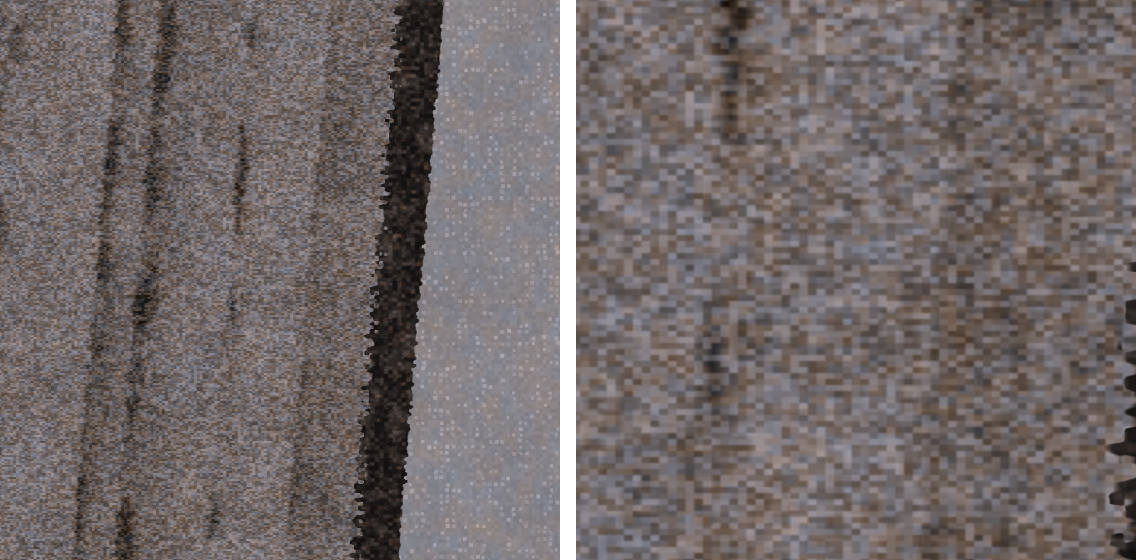
Left: the whole. Right: its middle third, enlarged.
A three.js fragment shader for this texture:

```glsl
// Weathered ribbed stone beside smooth speckled paving, split by a dark gap.
// Slanted creases shade the ribs, blocky noise gives the grain, and jittered
// soft squares make the pale chips of the paving.
#define SLANT 0.082
#define GRAIN_CELLS vec2(192.0, 280.0)
#define CHIP_CELLS 92.0
#define CHIP_SHARE 0.36
#define GAP_LEFT 0.632
#define GAP_RIGHT 0.711
#define STONE_TONE 0.435
#define GRAIN_CONTRAST 0.21
#define WARM_TINT vec3(1.11, 0.98, 0.92)
#define COOL_TINT vec3(1.04, 0.985, 1.015)
#define PAVING vec3(0.525, 0.512, 0.532)

varying vec2 vUv;

float hash(vec2 p) {
  vec3 q = fract(p.xyx * vec3(0.1031, 0.1030, 0.0973));
  q += dot(q, q.yzx + 33.33);
  return fract((q.x + q.y) * q.z);
}

// Value noise; a larger sharpness (0 to 0.4) gives flatter, blockier cells
float cellNoise(vec2 p, float sharpness) {
  vec2 i = floor(p);
  vec2 f = smoothstep(sharpness, 1.0 - sharpness, p - i);
  float low = mix(hash(i), hash(i + vec2(1.0, 0.0)), f.x);
  float high = mix(hash(i + vec2(0.0, 1.0)), hash(i + vec2(1.0, 1.0)), f.x);
  return mix(low, high, f.y);
}

float blocks(vec2 p) { return cellNoise(p, 0.25); }

float clouds(vec2 p) {
  float sum = 0.0;
  float weight = 0.55;
  for (int k = 0; k < 3; k++) {
    sum += weight * cellNoise(p, 0.0);
    p = p * 2.03 + 17.3;
    weight *= 0.5;
  }
  return sum / 0.9625;
}

// Shadow that starts sharply at one side of a crease and fades to the right
float crease(float u, float at, float fade) {
  return smoothstep(-0.004, 0.004, u - at) * exp(-max(u - at, 0.0) / fade);
}

// Patchy hollows scattered along a crease
float hollows(float u, float at, float halfWidth, float patches) {
  float d = (u - at) / halfWidth;
  return exp(-d * d) * smoothstep(0.47, 0.66, patches);
}

vec3 tint(float tone) {
  return tone * mix(WARM_TINT, COOL_TINT, smoothstep(0.28, 0.52, tone));
}

vec3 stone(vec2 uv, float u) {
  float patches = clouds(vec2(u * 24.0, uv.y * 15.0));
  float wobble = 0.008 * (blocks(vec2(u * 40.0, uv.y * 90.0)) - 0.5);
  float s = u + wobble;

  // Rib shading
  float shade = 0.15 * crease(s, -0.12, 0.045);
  shade += 0.13 * crease(s, 0.13, 0.040);
  shade += 0.11 * crease(s, 0.203, 0.055);
  shade += 0.05 * crease(s, 0.368, 0.025);
  shade += 0.09 * crease(s, 0.508, 0.11);
  float tone = STONE_TONE - shade * (0.55 + 0.9 * patches);
  tone -= 0.13 * hollows(s, 0.222, 0.016, patches);
  tone -= 0.17 * hollows(s, 0.374, 0.010, patches);
  tone -= 0.09 * hollows(s, 0.142, 0.014, patches);
  tone -= 0.13 * hollows(s, -0.055, 0.022, patches);
  tone += 0.09 * (clouds(uv * 13.0 + 5.0) - 0.5);

  // Grain in brightness, then scattered rusty and bluish cells
  vec2 g = uv * GRAIN_CELLS;
  tone += GRAIN_CONTRAST * (blocks(g) - 0.5);
  tone += 0.11 * (blocks(g * 0.47 + 31.0) - 0.5);
  float hue = blocks(g * 0.6 + 71.0) - 0.5;
  hue += 0.6 * (clouds(uv * 18.0 + 40.0) - 0.5);
  return tint(max(tone, 0.06)) + hue * vec3(0.055, 0.0, -0.06);
}

vec3 gap(vec2 uv) {
  vec2 g = uv * GRAIN_CELLS;
  float bits = blocks(g * vec2(0.65, 0.5) + 11.0);
  float tone = 0.065 + 0.10 * bits * bits + 0.08 * blocks(g + 3.0) * bits;
  tone += 0.09 * smoothstep(0.5, 0.75, clouds(uv * 34.0));
  float rust = smoothstep(0.75, 0.95, blocks(g * 0.5 + 57.0));
  return tint(tone) + rust * vec3(0.08, 0.045, 0.025);
}

vec3 paving(vec2 uv) {
  vec2 p = uv * CHIP_CELLS;
  vec2 id = floor(p);
  vec2 jitter = vec2(hash(id + 7.0), hash(id + 19.0)) - 0.5;
  vec2 d = abs(p - id - 0.5 - 0.3 * jitter);
  float size = mix(0.22, 0.34, hash(id + 43.0));
  float chip = 1.0 - smoothstep(size - 0.1, size + 0.1, max(d.x, d.y));
  chip *= step(1.0 - CHIP_SHARE, hash(id)) * mix(0.3, 1.0, hash(id + 61.0));
  vec3 color = PAVING + 0.055 * (blocks(uv * 150.0) - 0.5);
  color += 0.07 * (clouds(uv * 11.0 + 9.0) - 0.5);
  color += (clouds(uv * 32.0) - 0.5) * vec3(0.07, 0.0, -0.07);
  return color + chip * vec3(0.135, 0.125, 0.13);
}

void main() {
  float u = vUv.x - SLANT * vUv.y;
  // Ragged sides of the gap
  float teeth = blocks(vec2(3.5, vUv.y * 150.0)) - 0.5;
  float chew = blocks(vUv * vec2(110.0, 130.0) + 23.0) - 0.5;
  float left = u - GAP_LEFT + 0.026 * chew + 0.01 * teeth;
  float right = u - GAP_RIGHT + 0.010 * teeth;
  vec3 color = mix(stone(vUv, u), gap(vUv), smoothstep(-0.003, 0.003, left));
  color = mix(color, paving(vUv), smoothstep(-0.0015, 0.0015, right));
  gl_FragColor = vec4(color, 1.0);
}
```
